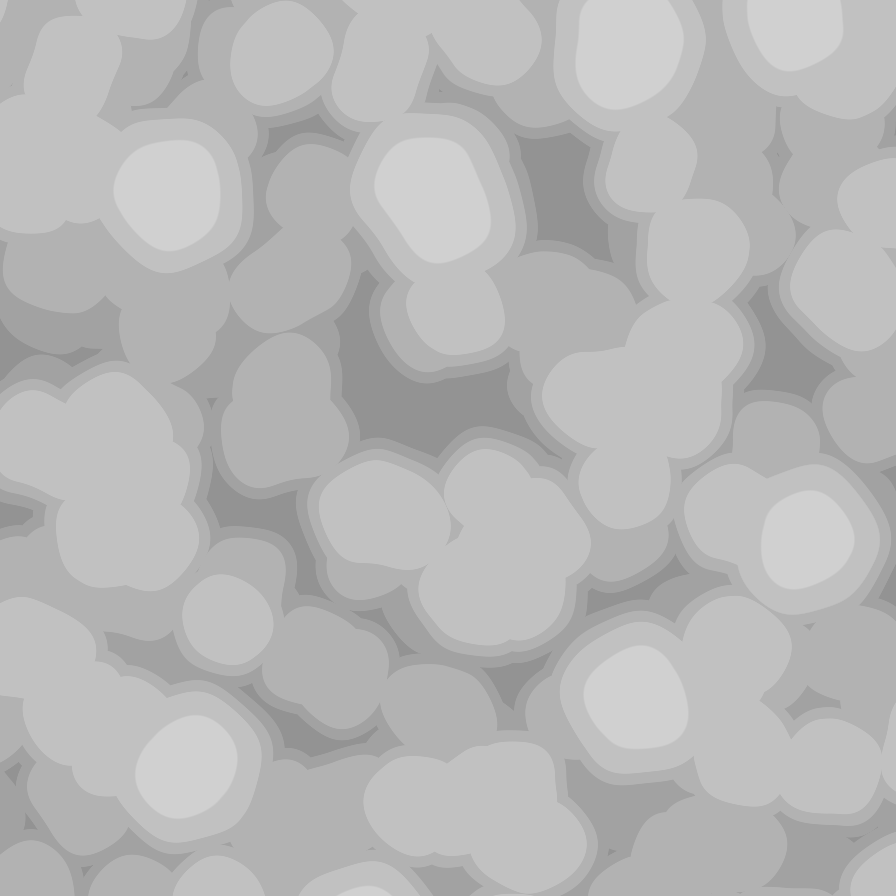
Write a WebGL 1 fragment shader that draws this texture.

```glsl
precision highp float;
// Overlapping soft-edged grey plateaus, like a stepped relief seen from above.
// Each jittered grid cell holds a short capsule with a random height; the
// highest one wins, and its flanks fall in steps that form narrow rims.
uniform vec2 u_resolution;

const float CELLS = 22.0;       // grid cells across the canvas
const float PEAK_BLOCK = 9.0;   // one bright peak per block of this many cells
const float STEEPNESS = 80.0;   // levels lost per canvas unit on a flank

vec2 hash2(vec2 p) {
  vec3 q = fract(vec3(p.xyx) * vec3(0.1031, 0.1030, 0.0973));
  q += dot(q, q.yzx + 33.33);
  return fract((q.xx + q.yz) * q.zy);
}

float capsuleDistance(vec2 p, vec2 halfAxis) {
  float along = dot(p, halfAxis) / dot(halfAxis, halfAxis);
  return length(p - halfAxis * clamp(along, -1.0, 1.0));
}

// The one cell in every block that carries a peak
bool isPeak(vec2 id) {
  vec2 block = floor(id / PEAK_BLOCK);
  vec2 chosen = floor(hash2(block + 71.0) * PEAK_BLOCK);
  return length(id - block * PEAK_BLOCK - chosen) < 0.5;
}

// Whole level of an ordinary plateau, weighted by how common it is
float plateauLevel(float u) {
  return step(u, 0.68) + step(u, 0.27) + step(u, 0.192) + step(u, 0.082);
}

float reliefHeight(vec2 p) {
  vec2 home = floor(p * CELLS);
  float height = 0.0;
  for (int j = -3; j <= 3; j++) {
    for (int i = -3; i <= 3; i++) {
      vec2 id = home + vec2(float(i), float(j));
      vec2 center = (id + hash2(id + 13.0)) / CELLS;
      vec2 shape = hash2(id + 131.0);
      vec2 rank = hash2(id + 257.0);
      float angle = 6.2832 * shape.x;
      vec2 halfAxis = (0.001 + 0.019 * shape.y) * vec2(cos(angle), sin(angle));
      float outside = max(capsuleDistance(p - center, halfAxis) - 0.046, 0.0);

      float level = plateauLevel(rank.x);
      float top = level > 0.5 ? level + 0.15 + 0.8 * rank.y : 0.0;
      float drop = outside * STEEPNESS;
      if (isPeak(id)) {
        // Peaks keep a wide shoulder before the steep flank
        top = 5.15 + 0.35 * rank.y;
        drop = max(outside * 35.0, drop - 1.5);
      }
      height = max(height, top - drop);
    }
  }
  return height;
}

void main() {
  vec2 p = gl_FragCoord.xy / u_resolution.y;
  // Slight wobble keeps the outlines from being perfect arcs
  p += 0.003 * sin(p.yx * vec2(57.0, 64.0) + vec2(1.0, 2.5));

  // Cut the relief into flat levels with smoothed borders
  float height = reliefHeight(p);
  float blur = 0.5 * STEEPNESS / u_resolution.y;
  float level = 0.0;
  for (int k = 1; k <= 5; k++) {
    float edge = float(k);
    level += smoothstep(edge - blur, edge + blur, height);
  }
  gl_FragColor = vec4(vec3(0.515 + 0.0605 * level), 1.0);
}
```
